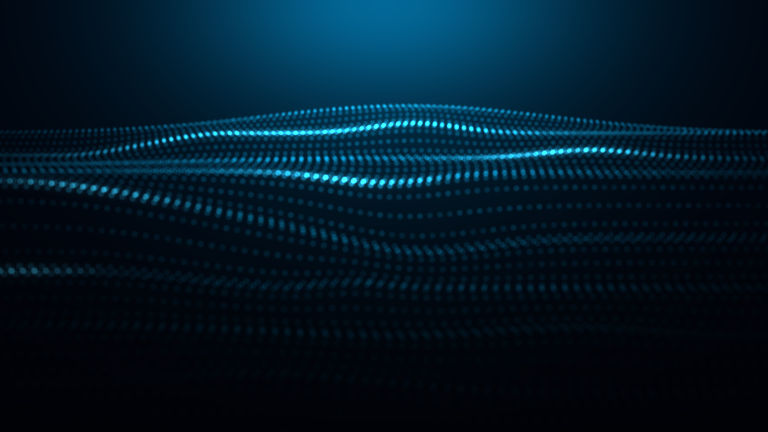
Reproduce this background procedurally as a Shadertoy shader.

```glsl
// A dark blue sea of glowing dots rolling toward the viewer under a soft overhead light.
// Wave crests are smooth curves; rows of dots are eased between neighbouring crests so
// they bunch up at each crest, while column spacing grows toward the front.

const int CRESTS = 9;
const int ROWS_PER_WAVE = 6;
const vec3 NIGHT = vec3(0.004, 0.012, 0.045);
const vec3 HAZE = vec3(0.01, 0.90, 1.25);
const vec3 DOT_COLOR = vec3(0.04, 0.56, 0.74);
const vec3 CREST_COLOR = vec3(0.26, 0.80, 0.94);

// Crest depth below the top edge: base, rise, rise start, rise end
const vec4 SLOPE[CRESTS] = vec4[CRESTS](
    vec4(0.306, 0.0, 0.0, 1.0),
    vec4(0.359, -0.051, 0.08, 0.30),
    vec4(0.380, -0.014, 0.0, 0.5),
    vec4(0.396, 0.005, 0.28, 1.0),
    vec4(0.419, 0.132, 0.0, 0.55),
    vec4(0.627, 0.039, 0.1, 0.4),
    vec4(0.752, 0.028, 0.1, 0.6),
    vec4(0.891, 0.020, 0.2, 0.8),
    vec4(1.040, 0.0, 0.0, 1.0));

// Local swell on each crest: height, centre, width
const vec3 SWELL[CRESTS] = vec3[CRESTS](
    vec3(-0.062, 0.53, 0.26),
    vec3(-0.023, 0.54, 0.08),
    vec3(-0.019, 0.77, 0.09),
    vec3(0.025, 0.50, 0.10),
    vec3(0.032, 0.55, 0.12),
    vec3(-0.014, 0.46, 0.06),
    vec3(-0.023, 0.75, 0.15),
    vec3(-0.030, 0.35, 0.20),
    vec3(0.0, 0.5, 0.2));

// Highlight on each crest: strength, centre, width
const vec3 SHINE[CRESTS] = vec3[CRESTS](
    vec3(0.10, 0.50, 0.20),
    vec3(0.80, 0.42, 0.23),
    vec3(0.85, 0.73, 0.10),
    vec3(0.85, 0.45, 0.10),
    vec3(0.50, 0.11, 0.12),
    vec3(0.40, 0.02, 0.08),
    vec3(0.0, 0.5, 0.2),
    vec3(0.0, 0.5, 0.2),
    vec3(0.0, 0.5, 0.2));

float bell(float x, float width) {
    float t = x / width;
    return exp(-t * t);
}

float hash(vec2 cell) {
    vec3 p = fract(cell.xyx * 0.1031);
    p += dot(p, p.yzx + 33.33);
    return fract((p.x + p.y) * p.z);
}

float crestDepth(int k, float x) {
    vec4 s = SLOPE[k];
    vec3 w = SWELL[k];
    return s.x + s.y * smoothstep(s.z, s.w, x) + w.x * bell(x - w.y, w.z);
}

float crestShine(int k, float x) {
    vec3 s = SHINE[k];
    return s.x * bell(x - s.y, s.z);
}

// Overhead light and the broad haze it leaves; p.x from centre, p.y from top
vec3 background(vec2 p) {
    float light = 0.26 * bell(p.x, 0.42) * bell(p.y, 0.22);
    float haze = 0.18 * bell(p.x, 0.60) * bell(p.y, 0.50);
    return NIGHT * bell(p.y, 1.2) + HAZE * (light + haze);
}

// One row of dots at fraction f of the wave between crests k and k + 1
vec3 dotRow(vec2 p, int k, float f, float row, float aspect, float pixel) {
    float nearness = row / float((CRESTS - 1) * ROWS_PER_WAVE);
    float spacing = mix(0.0145, 0.034, nearness);
    float drift = 0.45 * sin(row * 0.55);
    float column = round(p.x / spacing - drift);
    float dotX = (column + drift) * spacing;
    float x = dotX / aspect + 0.5;

    // Bunch rows near the crests
    float eased = f - 0.13 * sin(6.28318 * f);
    float dotY = mix(crestDepth(k, x), crestDepth(k + 1, x), eased);
    float dist = length(p - vec2(dotX, dotY));
    float radius = 0.28 * spacing;
    float soft = pixel + 0.15 * radius;
    float disc = 1.0 - smoothstep(radius - soft, radius + soft, dist);
    float halo = 0.16 * bell(dist, 2.2 * radius);

    // Light falls off toward the front and the sides
    float fade = bell(max(dotY - 0.28, 0.0), 0.34);
    float side = bell(dotX, 0.75);
    float shine = bell(f, 0.143) * crestShine(k, x)
                + bell(1.0 - f, 0.143) * crestShine(k + 1, x);
    float crest = bell(min(f, 1.0 - f), 0.15);
    float sparkle = mix(0.75, 1.2, hash(vec2(column, row) + 200.0));
    vec3 body = DOT_COLOR * disc * fade * side * (0.30 + 0.16 * crest);
    vec3 glint = CREST_COLOR * (disc + halo) * shine * mix(0.55, 1.0, side);
    return (body + glint) * sparkle;
}

void mainImage(out vec4 fragColor, in vec2 fragCoord) {
    float pixel = 1.0 / iResolution.y;
    float aspect = iResolution.x * pixel;
    vec2 p = vec2(fragCoord.x * pixel - 0.5 * aspect, 1.0 - fragCoord.y * pixel);
    vec3 color = background(p);
    for (int k = 0; k < CRESTS - 1; k++) {
        for (int j = 0; j < ROWS_PER_WAVE; j++) {
            float f = float(j) / float(ROWS_PER_WAVE);
            color += dotRow(p, k, f, float(k * ROWS_PER_WAVE + j), aspect, pixel);
        }
    }
    fragColor = vec4(min(color, 1.0), 1.0);
}
```
